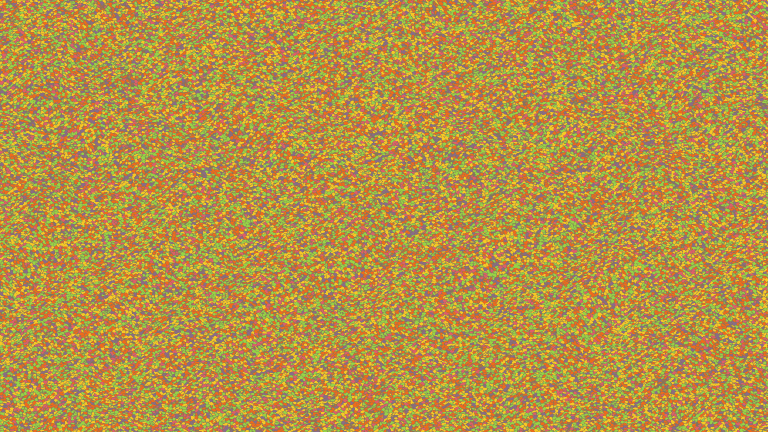
Reproduce this texture procedurally as a WebGL 1 fragment shader.

```glsl
precision highp float;
// Dense carpet of tiny ragged grains in green, yellow, orange, pink and violet.

uniform vec2 u_resolution;

float hash(vec2 p) {
  vec3 q = fract(vec3(p.xyx) * vec3(0.1031, 0.1030, 0.0973));
  q += dot(q, q.yzx + 33.33);
  return fract((q.x + q.y) * q.z);
}

vec3 grainColor(float pick) {
  vec3 green = vec3(0.59, 0.83, 0.27);
  vec3 yellow = vec3(0.97, 0.79, 0.14);
  vec3 orange = vec3(0.94, 0.42, 0.10);
  vec3 pink = vec3(0.88, 0.37, 0.41);
  vec3 violet = vec3(0.54, 0.42, 0.54);
  vec3 color = mix(green, yellow, step(0.28, pick));
  color = mix(color, orange, step(0.56, pick));
  color = mix(color, pink, step(0.81, pick));
  return mix(color, violet, step(0.91, pick));
}

// Stepped phase plus a partial hash keeps the colours evenly scattered.
float grainPick(vec2 cell) {
  return fract(dot(cell, vec2(0.382, 0.587)) + 0.55 * hash(cell + 53.0));
}

// Cellular noise: one coloured grain per cell, with broken muted seams between.
vec3 grains(vec2 p) {
  p.y += 0.006 * sin(p.x * 17.0 + 3.0 * sin(p.y * 9.0));
  p.y += 0.003 * sin(p.x * 41.0 - p.y * 23.0);
  p *= vec2(128.0, 184.0);
  p += 0.14 * sin(p.yx * vec2(5.3, 4.7) + 2.0 * sin(p * 1.9));
  vec2 base = floor(p);
  vec2 nearestCell = base;
  float nearest = 9.0;
  float second = 9.0;
  for (int y = -1; y <= 1; y++) {
    for (int x = -1; x <= 1; x++) {
      vec2 cell = base + vec2(float(x), float(y));
      vec2 jitter = vec2(hash(cell + 17.0), hash(cell + 239.0));
      float d = length(cell + jitter - p);
      if (d < nearest) {
        second = nearest;
        nearest = d;
        nearestCell = cell;
      } else {
        second = min(second, d);
      }
    }
  }
  float width = 0.12 + 0.36 * hash(nearestCell + 631.0);
  float seam = 1.0 - smoothstep(0.0, width, second - nearest);
  vec3 color = grainColor(grainPick(nearestCell));
  return mix(color, vec3(0.51, 0.45, 0.37), seam);
}

void main() {
  // Four samples per pixel smooth the grain edges.
  vec3 color = vec3(0.0);
  for (int i = 0; i < 4; i++) {
    vec2 offset = vec2(mod(float(i), 2.0), floor(float(i) / 2.0)) * 0.5 - 0.25;
    color += grains((gl_FragCoord.xy + offset) / u_resolution.y);
  }
  gl_FragColor = vec4(color * 0.25, 1.0);
}
```
